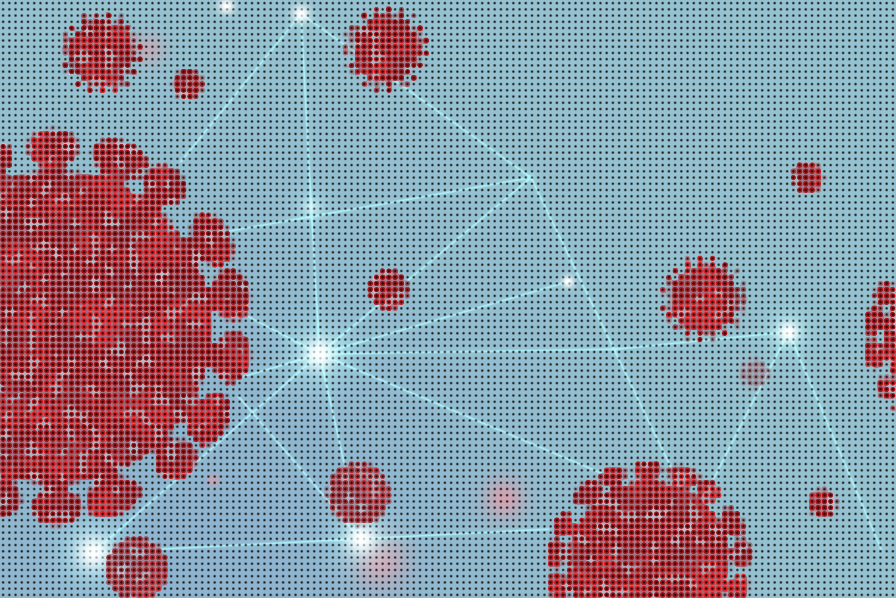
This background is drawn by a WebGL 1 fragment shader. Its source:

```glsl
precision highp float;
// Halftone scene: red spiked cells and discs over a pale blue field with a
// glowing network of nodes and links. Shapes are distance functions; a grid of
// dots is laid over all of it. Units are canvas heights, x runs from 0 to 1.5.
uniform vec2 u_resolution;

const float TAU = 6.28319;
const float GRID = 96.0;         // dots per canvas height
const float RED_DOT = 0.45;      // radii in grid cells
const float DARK_DOT = 0.18;
const float LINK_WIDTH = 0.0018;

const vec3 FIELD = vec3(0.585, 0.760, 0.815);
const vec3 FIELD_LOW = vec3(0.55, 0.69, 0.81);
const vec3 FIELD_DOT = vec3(0.10, 0.11, 0.11);
const vec3 LIGHT = vec3(0.70, 0.98, 1.0);
const vec3 ROSE = vec3(0.94, 0.60, 0.64);
const vec3 GAP = vec3(0.66, 0.41, 0.46);
const vec3 SPECK = vec3(0.70, 0.70, 0.75);
const vec3 RED = vec3(0.64, 0.09, 0.11);
const vec3 RED_BRIGHT = vec3(0.88, 0.14, 0.16);
const vec3 RED_DARK = vec3(0.12, 0.01, 0.01);

// Network nodes
const vec2 HUB = vec2(0.535, 0.408);
const vec2 TOP = vec2(0.504, 0.977);
const vec2 JOINT = vec2(0.521, 0.654);
const vec2 PEAK = vec2(0.889, 0.703);
const vec2 STAR = vec2(0.951, 0.529);
const vec2 CROSSING = vec2(1.030, 0.416);
const vec2 EAST = vec2(1.320, 0.445);
const vec2 LOW = vec2(0.605, 0.098);
const vec2 WEST = vec2(0.156, 0.076);

vec2 gradient(vec2 cell) {
  float a = TAU * fract(sin(dot(cell, vec2(127.1, 311.7))) * 4375.85);
  return vec2(cos(a), sin(a));
}

float noise(vec2 p) {
  vec2 i = floor(p), f = fract(p), u = f * f * (3.0 - 2.0 * f);
  vec2 e = vec2(1.0, 0.0);
  return mix(mix(dot(gradient(i), f), dot(gradient(i + e), f - e), u.x),
             mix(dot(gradient(i + e.yx), f - e.yx), dot(gradient(i + 1.0), f - 1.0), u.x), u.y);
}

// Round body ringed by club-shaped spikes, repeated by angle
float spiked(vec2 p, vec2 centre, float radius, float count, float phase, float width) {
  vec2 q = (p - centre) / radius;
  float r = length(q), a = atan(q.y, q.x) - phase, pitch = TAU / count;
  float id = floor(a / pitch + 0.5);
  float wobble = sin(mod(id, count) * 2.4);
  float turn = a - id * pitch + 0.1 * pitch * wobble;
  vec2 h = r * vec2(cos(turn), sin(turn));
  vec2 size = vec2(0.095, width * pitch * (1.0 + 0.15 * wobble));
  float head = 0.095 * (length((h - vec2(0.9, 0.0)) / size) - 1.0);
  float stem = max(abs(h.y) - 0.5 * size.y, abs(h.x - 0.8) - 0.12);
  return radius * min(r - 0.785, min(head, stem));
}

float disc(vec2 p, vec2 centre, float radius) {
  return length(p - centre) - radius;
}

// Coverage of all red bodies, with the fainter discs partly see-through
float redCover(vec2 p, float soft) {
  float d = spiked(p, vec2(0.092, 0.453), 0.334, 18.0, 0.18, 0.38);
  d = min(d, spiked(p, vec2(1.086, 0.059), 0.174, 17.0, 0.10, 0.39));
  d = min(d, spiked(p, vec2(1.611, 0.434), 0.168, 17.0, 0.0, 0.39));
  d = min(d, spiked(p, vec2(0.170, 0.912), 0.070, 19.0, 0.1, 0.23));
  d = min(d, spiked(p, vec2(0.647, 0.918), 0.073, 19.0, 0.2, 0.23));
  d = min(d, spiked(p, vec2(1.178, 0.500), 0.073, 19.0, 0.0, 0.23));
  d = min(d, disc(p, vec2(0.314, 0.859), 0.026));
  d = min(d, disc(p, vec2(0.650, 0.516), 0.034));
  d = min(d, disc(p, vec2(1.352, 0.703), 0.027));
  d = min(d, disc(p, vec2(1.377, 0.158), 0.024));
  float faint = min(disc(p, vec2(0.600, 0.174), 0.053), disc(p, vec2(0.229, 0.049), 0.053));
  float pale = disc(p, vec2(1.262, 0.375), 0.026);
  return max(smoothstep(soft, -soft, d),
             max(0.8 * smoothstep(soft, -soft, faint), 0.3 * smoothstep(soft, -soft, pale)));
}

float link(vec2 p, vec2 a, vec2 b) {
  vec2 v = p - a, s = b - a;
  float d = length(v - s * clamp(dot(v, s) / dot(s, s), 0.0, 1.0));
  return 0.64 * exp(-pow(d / LINK_WIDTH, 2.0)) + 0.17 * exp(-d / 0.006);
}

float glow(vec2 p, vec2 centre, float size) {
  vec2 v = (p - centre) / size;
  return exp(-dot(v, v));
}

float network(vec2 p) {
  float l = link(p, TOP, JOINT) + link(p, JOINT, HUB) + link(p, TOP, PEAK);
  l += link(p, TOP, vec2(0.303, 0.730)) + link(p, PEAK, vec2(0.381, 0.613));
  l += link(p, PEAK, HUB) + link(p, PEAK, vec2(1.123, 0.219));
  l += link(p, HUB, STAR) + link(p, HUB, CROSSING) + link(p, CROSSING, EAST);
  l += link(p, HUB, vec2(1.006, 0.209)) + link(p, HUB, LOW) + link(p, HUB, WEST);
  l += link(p, HUB, vec2(0.39, 0.484)) + link(p, HUB, vec2(0.39, 0.365));
  l += link(p, LOW, vec2(0.40, 0.336)) + link(p, WEST, vec2(0.918, 0.115));
  return l + link(p, EAST, vec2(1.195, 0.20)) + link(p, EAST, vec2(1.475, 0.082));
}

void main() {
  vec2 p = gl_FragCoord.xy / u_resolution * vec2(1.5, 1.0);
  vec2 cell = (floor(p * GRID) + 0.5) / GRID;
  float pixel = 1.0 / u_resolution.y;
  float dotRadius = length(fract(p * GRID) - 0.5);

  // Field and light
  vec3 colour = mix(FIELD, FIELD_LOW, 0.8 * glow(p, vec2(0.35, 0.05), 0.6));
  float haze = glow(p, vec2(0.844, 0.166), 0.032) + glow(p, vec2(0.635, 0.063), 0.042)
             + 0.7 * glow(p, vec2(0.250, 0.918), 0.024) + glow(p, vec2(0.357, 0.197), 0.009);
  colour = mix(colour, ROSE, 0.7 * min(haze, 1.0));
  float core = glow(p, HUB, 0.024) + glow(p, WEST, 0.027) + glow(p, LOW, 0.024)
             + glow(p, TOP, 0.014) + 0.4 * glow(p, JOINT, 0.014) + glow(p, EAST, 0.017)
             + glow(p, STAR, 0.010) + glow(p, vec2(0.379, 0.99), 0.013);
  float halo = glow(p, HUB, 0.055) + glow(p, WEST, 0.055) + glow(p, LOW, 0.05)
             + glow(p, EAST, 0.035) + 0.6 * glow(p, JOINT, 0.03);
  float light = min(network(p) + 0.5 * halo, 0.9);
  colour = mix(colour, LIGHT, light);
  colour = mix(colour, vec3(1.0), min(core, 1.0));

  // Red bodies: dusty gaps with pale specks behind large halftone dots
  float mottle = noise(cell * 14.0) + 0.6 * noise(cell * 38.0);
  float speck = smoothstep(0.08, 0.3, noise(p * 47.0));
  float cellCover = redCover(cell, 0.003);
  float cover = min(redCover(p, pixel), cellCover);
  float edge = 0.5 * GRID * pixel;
  float redDot = smoothstep(RED_DOT + edge, RED_DOT - edge, dotRadius + 0.05 * speck);
  vec3 red = mix(RED, RED_BRIGHT, smoothstep(-0.2, 0.5, mottle));
  colour = mix(colour, mix(GAP, SPECK, speck) - 0.1 * mottle, 0.85 * cover);
  colour = mix(colour, red, redDot * cellCover);

  // Fine dark dots, softened over one pixel and washed out by bright light
  float darkDot = smoothstep(DARK_DOT + 2.0 * edge, DARK_DOT - 2.0 * edge, dotRadius);
  float wash = (0.6 * min(core, 1.0) + 0.2 * light) * (1.0 - cellCover);
  colour = mix(colour, mix(FIELD_DOT, RED_DARK, cellCover), darkDot * (1.0 - wash));
  gl_FragColor = vec4(colour, 1.0);
}
```
